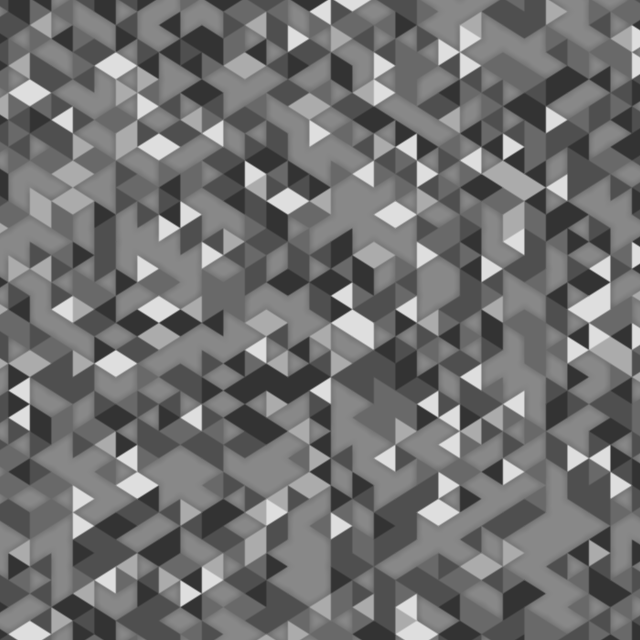
This pattern is drawn by a WebGL 1 fragment shader. Its source:

```glsl
precision highp float;

uniform vec2 u_resolution;

const vec2 TILE = vec2(0.0336, 0.0423);  // column width, triangle side
const vec2 ORIGIN = vec2(0.013, 0.009);
const float EDGE_SOFTNESS = 0.0018;
const float SHADOW_RADIUS = 0.012;
const float SHADOW_STRENGTH = 0.15;
const float PAIR_SHARE = 0.25;
const float BASE_GREY = 0.535;

float hash(vec3 p) {
  p = fract(p * vec3(0.1031, 0.1030, 0.0973));
  p += dot(p, p.yzx + 33.33);
  return fract((p.x + p.y) * p.z);
}

// Skewed coordinates in which every unit cell holds two triangles
vec2 toLattice(vec2 p) {
  vec2 q = p / TILE;
  return vec2(q.x, q.y - 0.5 * q.x);
}

// Signed distances to the three sides, negative inside
vec3 sideDistances(vec2 local) {
  float slantHeight = TILE.y * TILE.x / length(vec2(TILE.x, 0.5 * TILE.y));
  return vec3(-local.x * TILE.x,
              -local.y * slantHeight,
              (local.x + local.y - 1.0) * slantHeight);
}

float coverage(vec3 sides, float softness) {
  vec3 c = 1.0 - smoothstep(-softness, softness, sides);
  return c.x * c.y * c.z;
}

// Random value per triangle; some share it across their vertical side
float tileSeed(vec2 cell, float flip) {
  vec2 pair = cell + vec2(flip, 0.0);
  float paired = step(hash(vec3(pair, 7.0)), PAIR_SHARE);
  return hash(mix(vec3(cell, 21.0 + flip), vec3(pair, 43.0), paired));
}

float tileGrey(float seed) {
  float grey = BASE_GREY;
  grey = mix(grey, 0.41, step(0.40, seed));
  grey = mix(grey, 0.31, step(0.56, seed));
  grey = mix(grey, 0.20, step(0.75, seed));
  grey = mix(grey, 0.67, step(0.88, seed));
  return mix(grey, 0.87, step(0.937, seed));
}

void main() {
  float size = min(u_resolution.x, u_resolution.y);
  vec2 lattice = toLattice(gl_FragCoord.xy / size - ORIGIN);
  vec2 home = floor(lattice);
  float softness = max(EDGE_SOFTNESS, 0.75 / size);

  float greySum = 0.0, weightSum = 0.0, baseSum = 0.0;
  float raisedSum = 0.0, blurSum = 0.0;

  // Blend the nearby triangles, sharply for colour and widely for shadow
  for (int j = -1; j <= 1; j++) {
    for (int i = -1; i <= 1; i++) {
      vec2 cell = home + vec2(float(i), float(j));
      for (int k = 0; k < 2; k++) {
        float flip = float(k);
        vec2 local = lattice - cell;
        vec3 sides = sideDistances(mix(local, 1.0 - local, flip));
        float grey = tileGrey(tileSeed(cell, flip));
        float isBase = step(abs(grey - BASE_GREY), 0.01);
        float weight = coverage(sides, softness);
        float blur = coverage(sides, SHADOW_RADIUS);
        greySum += grey * weight;
        baseSum += isBase * weight;
        weightSum += weight;
        raisedSum += (1.0 - isBase) * blur;
        blurSum += blur;
      }
    }
  }

  // Raised tiles shade the base around them
  float shadow = SHADOW_STRENGTH * raisedSum / blurSum;
  float grey = (greySum - baseSum * shadow) / weightSum;
  gl_FragColor = vec4(vec3(grey), 1.0);
}
```
